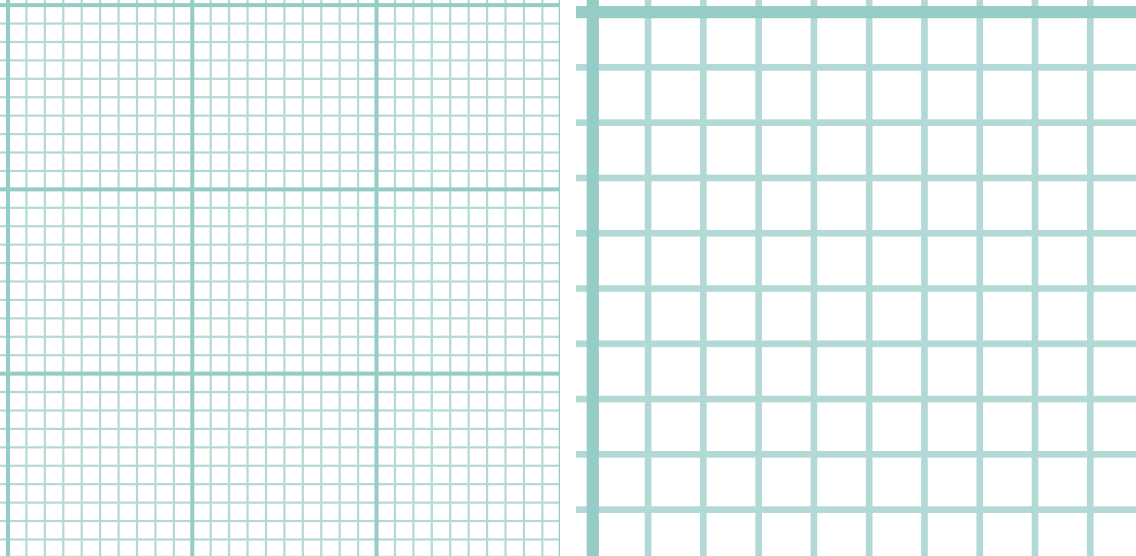
Left: the whole. Right: its middle third, enlarged.
Give the GLSL for this pattern, as a Shadertoy shader.

```glsl
// Graph paper: a fine square grid in pale teal on white, with a heavier,
// darker line at every tenth division. Each grid is the distance to the
// nearest repeated line, turned into box-filtered pixel coverage.

const vec3 PAPER = vec3(1.0);
const vec3 MINOR_INK = vec3(0.70, 0.85, 0.84);
const vec3 MAJOR_INK = vec3(0.59, 0.80, 0.775);

// Lengths are fractions of the canvas height
const float MINOR_PITCH = 0.03314;
const float DIVISIONS = 10.0;
const float MINOR_WIDTH = 0.0040;
const float MAJOR_WIDTH = 0.0073;
const vec2 GRID_ORIGIN = vec2(0.0144, 0.9908);

// Distance on each axis to the nearest line of a repeating grid
vec2 gridDistance(vec2 p, float pitch) {
    return abs(fract(p / pitch + 0.5) - 0.5) * pitch;
}

// Share of a pixel covered by grid lines of the given width
float gridCoverage(vec2 p, float pitch, float width, float pixel) {
    vec2 inside = 0.5 * width - gridDistance(p, pitch);
    vec2 cover = clamp(inside / pixel + 0.5, 0.0, 1.0);
    return max(cover.x, cover.y);
}

void mainImage(out vec4 fragColor, in vec2 fragCoord) {
    float pixel = 1.0 / iResolution.y;
    vec2 p = fragCoord * pixel - GRID_ORIGIN;

    float minor = gridCoverage(p, MINOR_PITCH, MINOR_WIDTH, pixel);
    float major = gridCoverage(p, MINOR_PITCH * DIVISIONS, MAJOR_WIDTH, pixel);

    // Heavy lines lie over the fine ones
    vec3 color = mix(PAPER, MINOR_INK, minor);
    color = mix(color, MAJOR_INK, major);
    fragColor = vec4(color, 1.0);
}
```
